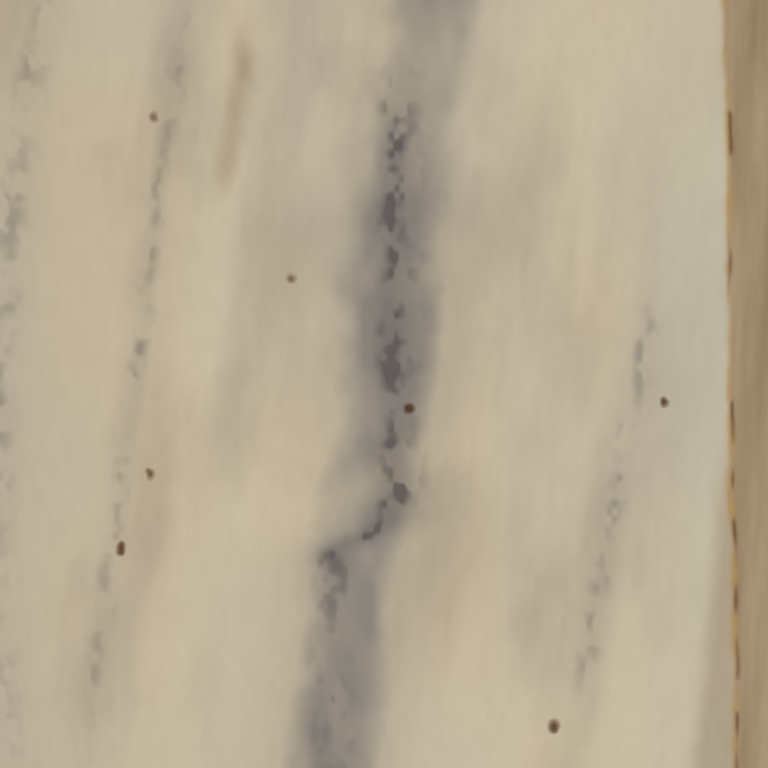
This texture is drawn by a Shadertoy shader. Its source:

```glsl
// Polished cream marble with a soft grey band, thin speckled veins and a
// brown crack near the right edge. Stretched value noise makes the clouds,
// Gaussian profiles make the veins, and a jittered grid scatters the grains.

#define CREAM      vec3(0.786, 0.735, 0.629)
#define SHADE      vec3(0.700, 0.651, 0.560)
#define COOL       vec3(0.752, 0.720, 0.642)
#define BAND_GREY  vec3(0.560, 0.530, 0.495)
#define DARK_GREY  vec3(0.370, 0.345, 0.340)
#define BROWN      vec3(0.610, 0.540, 0.435)
#define OCHRE      vec3(0.680, 0.550, 0.360)
#define RUST       vec3(0.300, 0.190, 0.130)
#define BAND_WIDTH 0.055
#define GRAIN_GRID 9.0
#define GRAIN_RATE 0.07
#define FINE_TONE  0.022

float hash(vec2 p) {
    return fract(sin(dot(p, vec2(127.1, 311.7))) * 43758.5453);
}

float noise(vec2 p) {
    vec2 i = floor(p), f = fract(p);
    f = f * f * (3.0 - 2.0 * f);
    return mix(mix(hash(i), hash(i + vec2(1, 0)), f.x),
               mix(hash(i + vec2(0, 1)), hash(i + vec2(1, 1)), f.x), f.y);
}

float fbm(vec2 p) {
    float sum = 0.0, amp = 0.533;
    for (int i = 0; i < 4; i++) {
        sum += amp * noise(p);
        p = p * 2.03 + 17.3;
        amp *= 0.5;
    }
    return sum;
}

// Soft bell around zero
float bell(float d, float width) {
    d /= width;
    return exp(-d * d);
}

// One inside [a, b], fading over s outside
float span(float y, float a, float b, float s) {
    return smoothstep(a - s, a, y) * (1.0 - smoothstep(b, b + s, y));
}

// Cloudy cream ground, cooler towards the right and darker at the left
vec3 ground(vec2 p) {
    float lean = p.x - 0.12 * p.y;
    float cloud = fbm(vec2(lean * 7.0, p.y * 4.0) + 4.0);
    float streak = fbm(vec2(lean * 20.0, p.y * 2.5) + 31.0);
    float shade = 0.95 * smoothstep(0.38, 0.78, 0.65 * cloud + 0.35 * streak);
    shade += 0.45 * (1.0 - smoothstep(0.0, 0.32, p.x));
    vec3 col = mix(CREAM, SHADE, min(shade, 1.0));
    col = mix(col, COOL, 0.65 * smoothstep(0.76, 0.95, p.x + 0.12 * p.y - 0.05));
    return col + vec3(0.016, 0.0, -0.02) * (noise(p * vec2(10.0, 5.0)) - 0.5);
}

// Wide grey band: soft flanks, cloudy inside, broken by a pale gap
float greyBand(vec2 p) {
    float wobble = 0.07 * (fbm(p * vec2(7.0, 9.0) + 9.0) - 0.5);
    float d = abs(p.x - 0.432 - 0.12 * p.y + wobble);
    float body = 1.0 - smoothstep(BAND_WIDTH - 0.03, BAND_WIDTH + 0.035, d);
    float halo = 0.3 * bell(d, 0.115);
    float gap = 1.0 - 0.55 * bell(p.y - 0.365 - 0.3 * (p.x - 0.47), 0.035);
    float fade = 1.0 - 0.4 * span(p.y, 0.80, 0.93, 0.1);
    float mottle = 0.45 + 0.5 * fbm(p * vec2(16.0, 9.0)) + 0.4 * noise(p * vec2(48.0, 22.0) + 6.0);
    return clamp(max(body * mottle, halo) * gap * fade, 0.0, 1.0);
}

// Thin vein: faint halo with soft, separate dark specks along it
float speckledVein(vec2 p, float x, float width) {
    float d = p.x - x + 0.012 * (noise(p * vec2(6.0, 24.0)) - 0.5);
    float grain = 0.65 * noise(p * vec2(65.0, 42.0)) + 0.35 * noise(p * vec2(120.0, 90.0));
    float specks = smoothstep(0.42, 0.85, grain);
    float patches = 0.35 + 0.65 * noise(vec2(x * 3.0, p.y * 11.0));
    return patches * (0.24 * bell(d, 2.0 * width) + 0.8 * specks * bell(d, width));
}

// Rare rusty grains of varied depth, each kept within its own cell
float grains(vec2 p) {
    vec2 q = p * GRAIN_GRID, cell = floor(q);
    vec2 centre = 0.2 + 0.6 * vec2(hash(cell + 3.1), hash(cell + 8.7));
    vec2 d = (fract(q) - centre) * vec2(1.0, 0.85);
    float radius = mix(0.03, 0.085, hash(cell + 5.3));
    float edge = length(d) + 0.04 * (noise(q * 14.0) - 0.5);
    float present = step(hash(cell + 1.9), GRAIN_RATE) * mix(0.45, 0.95, hash(cell + 6.2));
    return present * (1.0 - smoothstep(radius * 0.2, radius + 0.03, edge));
}

void mainImage(out vec4 fragColor, in vec2 fragCoord) {
    vec2 p = fragCoord / iResolution.xy;
    float y = p.y, down = 1.0 - y;
    vec3 col = ground(p);

    // Grey band and its dark core
    col = mix(col, BAND_GREY, greyBand(p));
    float coreX = mix(0.425, 0.512, smoothstep(0.27, 0.33, y));
    float core = speckledVein(p, coreX, 0.011) * span(y, 0.33, 0.80, 0.1);
    core += 0.5 * speckledVein(p, coreX + 0.01, 0.025) * span(y, 0.0, 0.85, 0.1);
    col = mix(col, DARK_GREY, min(1.5 * core, 0.9));

    // Slanted side veins
    float side = 0.5 * speckledVein(p, 0.107 + 0.135 * y, 0.010);
    side += 0.45 * speckledVein(p, 0.06 - 0.2 * down + 0.15 * down * down, 0.018);
    side += 0.5 * speckledVein(p, 0.735 + 0.19 * y, 0.013) * span(y, 0.17, 0.55, 0.1);
    col = mix(col, DARK_GREY, min(side, 0.7));
    float tanVein = bell(p.x - 0.18 - 0.147 * y, 0.016) * span(y, 0.80, 0.92, 0.08);
    col = mix(col, BROWN, 0.6 * tanVein * (0.4 + noise(p * vec2(40.0, 22.0))));
    col = mix(col, RUST, grains(p));

    // Brown strip with a shadow widening towards the bottom
    float crackX = 0.943 + 0.013 * down + 0.008 * (fbm(vec2(2.0, y * 14.0)) - 0.5);
    float d = p.x - crackX;
    float reach = 0.11 * max(0.45 - y, 0.0);
    float shadow = smoothstep(-reach - 0.02, -reach + 0.012, d) * smoothstep(0.5, 0.3, y);
    col = mix(col, mix(SHADE, BROWN, 0.5), 0.75 * shadow);
    float streaks = fbm(vec2(p.x * 60.0 - 3.0 * y, y * 5.0));
    vec3 strip = BROWN + vec3(0.01, 0.0, 0.0) + 0.15 * (streaks - 0.5);
    col = mix(col, strip, smoothstep(-0.004, 0.006, d));

    // Broken ochre crack with short dark flecks
    float broken = smoothstep(0.25, 0.8, fbm(vec2(5.0, y * 30.0)));
    col = mix(col, OCHRE, bell(d - 0.002, 0.0055) * (0.2 + 0.7 * broken));
    float flecks = smoothstep(0.55, 0.85, noise(vec2(p.x * 50.0, y * 32.0)));
    col = mix(col, RUST, 0.5 * bell(d - 0.004, 0.003) * flecks);

    // Fine upright tone
    col += FINE_TONE * (fbm(p * vec2(110.0, 45.0)) - 0.5);
    fragColor = vec4(col, 1.0);
}
```
